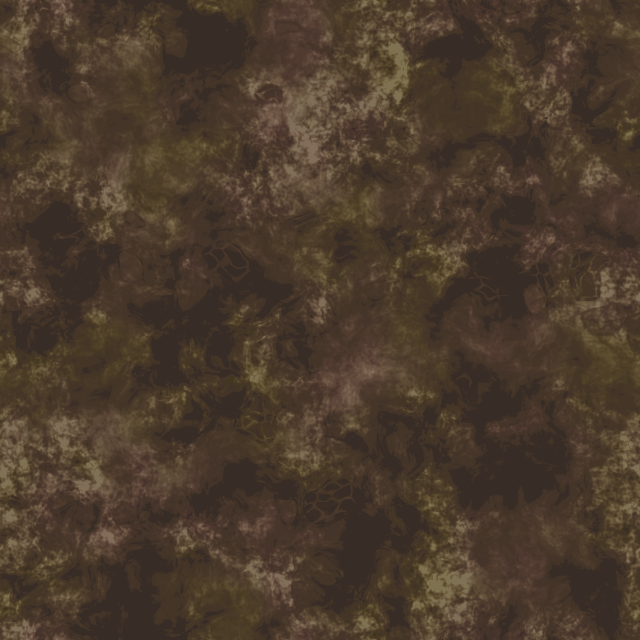
This texture is drawn by a Shadertoy shader. Its source:

```glsl
// Seamless dark mottled earth: umber stains, pale mineral crust, faint stones and straw flecks.
#define BROAD_FREQ 4.0
#define CLUMP_FREQ 13.0
#define GRAIN_FREQ 48.0
#define STONE_GRID 9.0
#define CRACK_GRID 56.0
#define FLECK_GRID 44.0
#define WARP 0.007
#define BROAD_WEIGHT 0.58
#define CLUMP_WEIGHT 0.66
#define GRAIN_WEIGHT 0.52
#define FLECK_WEIGHT 0.75
#define TINT 0.020

const float TAU = 6.28319;

// Integer hash of a cell, wrapped to the given period
vec3 hashCell(vec2 cell, float period, float seed) {
    uvec3 v = uvec3(uvec2(mod(cell, period)), uint(seed));
    v = v * 1664525u + 1013904223u;
    v.x += v.y * v.z; v.y += v.z * v.x; v.z += v.x * v.y;
    v ^= v >> 16u;
    v.x += v.y * v.z; v.y += v.z * v.x; v.z += v.x * v.y;
    return vec3(v >> 8u) / 16777216.0;
}

float cornerSlope(vec2 cell, vec2 offset, float period, float seed) {
    float angle = TAU * hashCell(cell, period, seed).x;
    return dot(vec2(cos(angle), sin(angle)), offset);
}

// Wrapping gradient noise, scaled to roughly unit deviation
float noise(vec2 p, float period, float seed) {
    vec2 i = floor(p), f = p - i;
    vec2 w = f * f * f * (f * (f * 6.0 - 15.0) + 10.0);
    vec2 e = vec2(1.0, 0.0);
    float low = mix(cornerSlope(i, f, period, seed), cornerSlope(i + e, f - e, period, seed), w.x);
    float high = mix(cornerSlope(i + e.yx, f - e.yx, period, seed),
                     cornerSlope(i + 1.0, f - 1.0, period, seed), w.x);
    return 4.65 * mix(low, high, w.y);
}

// Octave sum, normalised to keep unit deviation
float fbm(vec2 uv, float freq, int octaves, float gain, float seed) {
    float sum = 0.0, power = 0.0, amp = 1.0;
    for (int k = 0; k < octaves; k++) {
        sum += amp * noise(uv * freq + 0.37 * float(k + 1), freq, seed + float(k));
        power += amp * amp;
        amp *= gain;
        freq *= 2.0;
    }
    return sum / sqrt(power);
}

// Distance to the border between scattered cells, in cell units
float crackDistance(vec2 uv) {
    vec2 p = uv * CRACK_GRID, base = floor(p);
    float nearest = 9.0, second = 9.0;
    for (int k = 0; k < 9; k++) {
        vec2 cell = base + vec2(k % 3, k / 3) - 1.0;
        float d = length(p - cell - hashCell(cell, CRACK_GRID, 90.0).xy);
        second = min(second, max(nearest, d));
        nearest = min(nearest, d);
    }
    return second - nearest;
}

// Rounded stones: plain ones are flat with a dark rim, others are dark and cracked
float addStones(vec2 uv, float tone) {
    vec2 p = uv * STONE_GRID, base = floor(p);
    float crackTone = mix(0.15, -1.3, smoothstep(0.08, 0.26, crackDistance(uv)));
    for (int k = 0; k < 9; k++) {
        vec2 cell = base + vec2(k % 3, k / 3) - 1.0;
        vec3 place = hashCell(cell, STONE_GRID, 70.0), kind = hashCell(cell, STONE_GRID, 71.0);
        float present = step(kind.x, 0.5);
        float d = length(p - cell - place.xy) - mix(0.1, 0.3, place.z * place.z);
        float inside = present * (1.0 - smoothstep(-0.02, 0.02, d));
        float rim = present * (1.0 - smoothstep(0.005, 0.035, abs(d)));
        float fill = kind.y < 0.35 ? crackTone : mix(-0.6, 1.1, kind.z);
        tone = mix(tone, fill, 0.6 * inside) - 0.35 * rim;
    }
    return tone;
}

// Short straw strokes that follow a slowly turning direction
float flecks(vec2 uv, float flow) {
    vec2 p = uv * FLECK_GRID, base = floor(p);
    float cover = 0.0;
    for (int k = 0; k < 9; k++) {
        vec2 cell = base + vec2(k % 3, k / 3) - 1.0;
        vec3 place = hashCell(cell, FLECK_GRID, 80.0), kind = hashCell(cell, FLECK_GRID, 81.0);
        float angle = 1.3 * flow + 1.8 * (kind.x - 0.5);
        vec2 dir = vec2(cos(angle), sin(angle)), q = p - cell - place.xy;
        float along = dot(q, dir), halfLength = mix(0.06, 0.36, kind.y);
        float d = length(q - dir * clamp(along, -halfLength, halfLength));
        cover = max(cover, step(kind.z, 0.5) * (1.0 - smoothstep(0.02, 0.085, d)));
    }
    return cover;
}

// Earth colours from damp stain to pale crust
vec3 earthRamp(float tone) {
    vec3 color = mix(vec3(0.22, 0.175, 0.15), vec3(0.268, 0.207, 0.157), smoothstep(-1.0, -0.55, tone));
    color = mix(color, vec3(0.31, 0.24, 0.178), smoothstep(-0.4, 0.5, tone));
    color = mix(color, vec3(0.36, 0.29, 0.212), smoothstep(0.4, 1.05, tone));
    color = mix(color, vec3(0.42, 0.345, 0.255), smoothstep(1.0, 1.65, tone));
    return mix(color, vec3(0.50, 0.44, 0.34), smoothstep(1.6, 2.5, tone));
}

void mainImage(out vec4 fragColor, in vec2 fragCoord) {
    vec2 uv = fragCoord / iResolution.xy;
    vec2 warped = uv + WARP * vec2(fbm(uv, 9.0, 3, 0.6, 1.0), fbm(uv, 9.0, 3, 0.6, 11.0));

    // Large stains, ragged clumps and dark veins
    float broad = fbm(warped, BROAD_FREQ, 3, 0.6, 21.0);
    float clump = fbm(warped, CLUMP_FREQ, 5, 0.72, 31.0);
    float rough = smoothstep(-1.2, 0.8, fbm(uv, 5.0, 3, 0.6, 41.0));
    float tone = BROAD_WEIGHT * broad + CLUMP_WEIGHT * clump * mix(0.65, 1.15, rough);
    float vein = 1.0 - smoothstep(0.03, 0.13, abs(noise(warped * 14.0, 14.0, 45.0)));
    tone = addStones(warped, tone) - 0.3 * vein * rough;

    // Crisp grain and flecks gather on the drier, lighter ground
    float dry = smoothstep(-0.9, 0.8, tone);
    tone += GRAIN_WEIGHT * dry * mix(0.35, 1.2, rough) * fbm(uv, GRAIN_FREQ, 3, 0.85, 51.0);
    float flow = noise(uv * 4.0, 4.0, 55.0);
    tone += FLECK_WEIGHT * flecks(uv, flow) * mix(0.2, 1.0, dry) * mix(0.4, 1.0, rough);

    // Hue drifts between olive and rosy clay, leaving stains neutral
    float hue = clamp(fbm(warped, 5.0, 3, 0.6, 61.0), -1.5, 1.5);
    vec3 drift = mix(vec3(0.3, -0.35, 0.5), vec3(-0.1, 0.3, -0.9), step(0.0, hue));
    vec3 color = earthRamp(tone) + TINT * abs(hue) * dry * drift;
    fragColor = vec4(color, 1.0);
}
```
